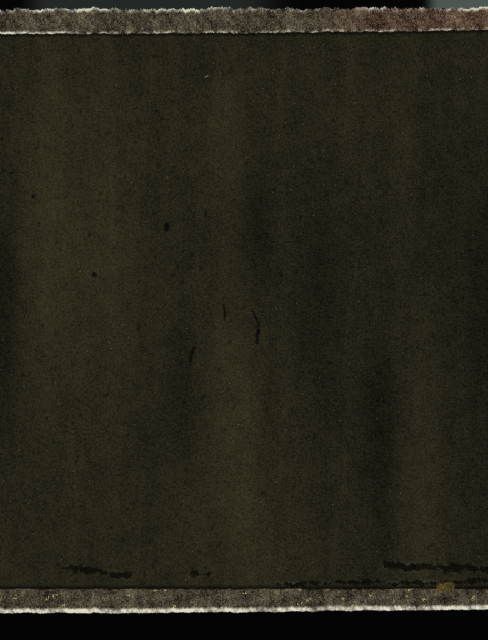
A WebGL 1 fragment shader for this texture:

```glsl
precision highp float;
// A dark, weathered olive panel held between two frayed, pale edge strips.
// Layered sines stain it in vertical streaks; cellular noise gives grain,
// pits and chips; capsule distances place scratches and flaked paint.
uniform vec2 u_resolution;

#define PANEL_COLOR vec3(0.147, 0.138, 0.093)
#define STRIP_COLOR vec3(0.335, 0.305, 0.245)
#define FRAY_COLOR vec3(0.88, 0.87, 0.79)
#define VOID_COLOR vec3(0.018, 0.02, 0.018)
#define GRAIN_SCALE 230.0
#define GRAIN_AMOUNT 0.36
#define STREAK_AMOUNT 0.12
#define MOTTLE_AMOUNT 0.09
#define PIT_SCALE 62.0
#define FRAY_HEIGHT 0.0028

float hash(vec2 p) {
  vec3 q = fract(p.xyx * 0.1031);
  q += dot(q, q.yzx + 33.33);
  return fract((q.x + q.y) * q.z);
}

// Distance to the nearest scattered point, and its random value.
vec2 cellular(vec2 p) {
  vec2 cell = floor(p), best = vec2(4.0, 0.0);
  for (int j = -1; j <= 1; j++) {
    for (int i = -1; i <= 1; i++) {
      vec2 id = cell + vec2(float(i), float(j));
      float d = length(id + vec2(hash(id), hash(id + 71.7)) - p);
      if (d < best.x) best = vec2(d, hash(id + 19.3));
    }
  }
  return best;
}

float sines(vec2 p) {
  float sum = 0.0, amp = 0.5;
  for (int i = 0; i < 5; i++) {
    sum += amp * sin(p.x + 1.3 * sin(p.y)) * cos(0.8 * p.y + 0.6 * p.x);
    p = mat2(1.5, 1.1, -1.1, 1.5) * p + 1.7;
    amp *= 0.65;
  }
  return sum;
}

// Soft elliptical stain.
float stain(vec2 uv, float x, float y, float w, float h) {
  vec2 d = (uv - vec2(x, y)) / vec2(w, h);
  return exp(-dot(d, d));
}

// Rounded stroke from (ax, ay) to (bx, by).
float stroke(vec2 uv, float ax, float ay, float bx, float by, float radius) {
  vec2 square = vec2(u_resolution.x / u_resolution.y, 1.0);
  vec2 a = (uv - vec2(ax, ay)) * square, b = vec2(bx - ax, by - ay) * square;
  return length(a - b * clamp(dot(a, b) / dot(b, b), 0.0, 1.0)) - radius;
}

// Smooth coverage where the distance is negative.
float inside(float d) {
  float aa = 1.0 / u_resolution.y;
  return smoothstep(aa, -aa, d);
}

void main() {
  vec2 uv = gl_FragCoord.xy / u_resolution;
  vec2 p = gl_FragCoord.xy / u_resolution.y;
  vec2 grain = cellular(p * GRAIN_SCALE);
  float fine = hash(floor(p * 512.0)) - 0.5;
  float rough = sines(p * vec2(75.0, 60.0));
  float ragged = sines(p * vec2(190.0, 170.0) + 5.0);
  float broad = sines(p * 11.0);

  // Vertical stains and pale wear.
  float light = 0.98 + STREAK_AMOUNT * (sines(p * vec2(42.0, 3.0)) + 0.7 * broad);
  light += 0.23 * stain(uv, 0.48, 0.32, 0.12, 0.28) + 0.21 * stain(uv, 0.12, 0.66, 0.17, 0.34);
  light += 0.17 * stain(uv, 0.45, 0.79, 0.05, 0.12) + 0.15 * stain(uv, 0.87, 0.23, 0.08, 0.24);
  light -= 0.32 * stain(uv, 0.535, 0.64, 0.03, 0.1) + 0.27 * stain(uv, 0.37, 0.4, 0.045, 0.13);
  light -= 0.33 * stain(uv, 0.775, 0.29, 0.034, 0.17) + 0.22 * stain(uv, 0.65, 0.53, 0.1, 0.17);
  light -= 0.45 * stain(uv, 0.0, 0.55, 0.045, 0.23) + 0.3 * stain(uv, 1.0, 0.45, 0.08, 0.38);
  light += GRAIN_AMOUNT * (0.45 - grain.x) + 0.26 * fine + MOTTLE_AMOUNT * (rough + ragged);
  vec3 color = PANEL_COLOR * light;

  // Scattered pits and rare pale specks.
  vec2 pit = cellular(p * PIT_SCALE + ragged * 0.25);
  color *= 1.0 - 0.3 * smoothstep(0.3, 0.0, pit.x) * smoothstep(0.7, 1.0, pit.y);
  color += 0.1 * smoothstep(0.4, 0.1, grain.x) * step(0.996, grain.y);
  color += 0.25 * smoothstep(0.002, 0.0, stroke(uv, 0.421, 0.88, 0.426, 0.882, 0.0));

  // Dark spots and short, broken scratches.
  vec2 w = uv + 0.002 * vec2(ragged, rough);
  float mark = stroke(w, 0.341, 0.648, 0.341, 0.642, 0.0027);
  mark = min(mark, stroke(w, 0.193, 0.571, 0.194, 0.57, 0.003));
  mark = min(mark, stroke(w, 0.068, 0.693, 0.069, 0.692, 0.002));
  mark = min(mark, stroke(w, 0.518, 0.516, 0.53, 0.494, 0.0006));
  mark = min(mark, stroke(w, 0.53, 0.494, 0.526, 0.466, 0.0012));
  mark = min(mark, stroke(w, 0.459, 0.522, 0.461, 0.5, 0.0005));
  mark = min(mark, stroke(w, 0.396, 0.456, 0.389, 0.438, 0.0008));
  color *= 1.0 - 0.6 * smoothstep(0.003, -0.001, mark + 0.0015 * ragged);

  // Flaked paint along the foot of the panel.
  w = uv + 0.004 * vec2(broad, rough);
  float flake = stroke(w, 0.135, 0.113, 0.265, 0.1, 0.004);
  flake = min(flake, stroke(w, 0.395, 0.101, 0.43, 0.102, 0.003));
  flake = min(flake, stroke(w, 0.79, 0.117, 1.02, 0.109, 0.0045));
  flake = min(flake, stroke(w, 0.57, 0.088, 1.02, 0.091, 0.002)) + 0.005 * ragged;
  color += 0.05 * smoothstep(0.003, 0.0, abs(flake - 0.002)) * smoothstep(0.0, 0.5, rough);
  color *= 1.0 - 0.55 * smoothstep(0.002, -0.002, flake);

  // Frayed strip edges and the shadows beside them.
  float tooth = sines(vec2(p.x * 260.0, 3.0));
  float fray = FRAY_HEIGHT * (tooth + rough);
  float topLow = 0.947 + 0.006 * uv.x * uv.x + 0.4 * fray;
  float topHigh = 0.986 + 0.002 * uv.x + fray;
  float footHigh = 0.0795 + 0.001 * broad + 0.3 * fray;
  float footLow = 0.042 + 0.005 * smoothstep(0.2, 1.0, uv.x) + 0.4 * fray;
  color *= 1.0 - 0.6 * smoothstep(0.007, 0.0, topLow - uv.y);
  color *= 1.0 - 0.6 * smoothstep(0.008, 0.0, uv.y - footHigh);

  // Top strip with broken pale fringes.
  vec3 strip = STRIP_COLOR * (0.95 - 0.3 * grain.x + 0.4 * fine + 0.25 * (rough + ragged));
  float patchy = sines(vec2(p.x * 25.0, 2.0));
  float glow = smoothstep(0.008, 0.001, topHigh - uv.y) * (0.4 + 0.8 * patchy + 0.5 * ragged);
  glow += smoothstep(0.006, 0.001, uv.y - topLow) * (0.25 + 0.6 * smoothstep(0.18, 0.05, uv.x) + 0.6 * ragged);
  strip.r += 0.04 * smoothstep(0.6, 0.8, uv.x) * step(0.5, uv.y);
  color = mix(color, mix(strip, FRAY_COLOR, clamp(glow, 0.0, 0.9)), inside(topLow - uv.y));
  float haze = 0.13 * smoothstep(0.03, 0.1, uv.x) * smoothstep(0.62, 0.48, uv.x) + 0.3 * smoothstep(0.86, 0.9, uv.x);
  color = mix(color, VOID_COLOR + haze * vec3(0.93, 1.07, 1.0), inside(topHigh - uv.y));

  // Bottom strip with chips, bright rim and a lump of debris.
  vec2 chip = cellular(p * vec2(75.0, 110.0) + ragged * 0.5);
  vec3 foot = mix(strip, vec3(0.65, 0.6, 0.38), 0.8 * smoothstep(0.3, 0.1, chip.x) * step(0.9, chip.y));
  float rim = smoothstep(0.01, 0.004, uv.y - footLow) * (0.8 + 0.5 * ragged + 0.3 * patchy);
  foot = mix(foot, FRAY_COLOR, clamp(rim, 0.0, 0.97));
  color = mix(color, foot, inside(uv.y - footHigh));
  float lump = stroke(w, 0.905, 0.083, 0.925, 0.083, 0.007) + 0.003 * ragged;
  color = mix(color, STRIP_COLOR * vec3(0.85, 0.8, 0.5) * light, inside(lump));
  color = mix(color, VOID_COLOR * 0.7, inside(uv.y - footLow));
  gl_FragColor = vec4(clamp(color, 0.0, 1.0), 1.0);
}
```
